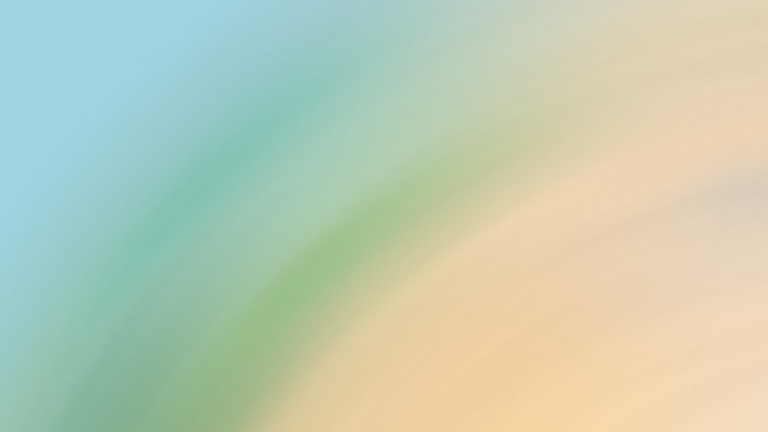
A Shadertoy shader for this background:

```glsl
// Soft pastel arcs sweeping from sky blue through green to warm peach.
// Polar coordinates around a point below the canvas turn the arcs into bands;
// each band blends three colours along its length, then glows and streaks are added.

float hash(vec2 p) {
    vec3 q = fract(p.xyx * 0.1031);
    q += dot(q, q.yzx + 33.33);
    return fract((q.x + q.y) * q.z);
}

float valueNoise(vec2 p) {
    vec2 cell = floor(p), f = fract(p);
    f = f * f * (3.0 - 2.0 * f);
    return mix(mix(hash(cell), hash(cell + vec2(1, 0)), f.x),
               mix(hash(cell + vec2(0, 1)), hash(cell + vec2(1, 1)), f.x), f.y);
}

// Fades inward from the outer to the inner radius, tinted along the arc.
vec3 band(vec3 base, vec2 arc, float inner, float outer, vec3 low, vec3 mid, vec3 high) {
    vec3 tint = mix(low, mid, smoothstep(0.5, 0.92, arc.y));
    tint = mix(tint, high, smoothstep(0.86, 1.34, arc.y));
    return mix(base, tint, 1.0 - smoothstep(inner - 0.02, outer + 0.02, arc.x));
}

// Soft elongated patch of colour lying along an arc.
vec3 glow(vec3 base, vec2 arc, vec2 center, vec2 size, vec3 tint, float strength) {
    vec2 d = (arc - center) / size;
    return mix(base, tint, strength * exp(-dot(d, d)));
}

void mainImage(out vec4 fragColor, in vec2 fragCoord) {
    vec2 p = fragCoord / iResolution.y;
    vec2 d = vec2(2.1 - p.x, p.y + 1.1);
    vec2 arc = vec2(length(d), atan(d.y, d.x));   // radius, angle from the left

    // Sky and its hazy rim
    vec3 col = vec3(0.63, 0.83, 0.89);
    col = band(col, arc, 2.48, 2.65, vec3(0.60, 0.80, 0.80), vec3(0.60, 0.79, 0.81), vec3(0.75, 0.82, 0.84));

    // Teal and green arcs, turning beige toward the upper right
    col = band(col, arc, 2.35, 2.48, vec3(0.59, 0.76, 0.68), vec3(0.55, 0.77, 0.74), vec3(0.83, 0.83, 0.78));
    col = band(col, arc, 2.20, 2.35, vec3(0.51, 0.70, 0.60), vec3(0.64, 0.80, 0.72), vec3(0.86, 0.83, 0.74));
    col = band(col, arc, 2.10, 2.20, vec3(0.52, 0.69, 0.55), vec3(0.68, 0.81, 0.70), vec3(0.88, 0.82, 0.70));
    col = band(col, arc, 2.00, 2.10, vec3(0.55, 0.69, 0.52), vec3(0.67, 0.77, 0.58), vec3(0.89, 0.82, 0.70));
    col = band(col, arc, 1.92, 2.00, vec3(0.60, 0.70, 0.52), vec3(0.76, 0.78, 0.60), vec3(0.91, 0.83, 0.71));

    // Warm sand and peach arcs
    col = band(col, arc, 1.82, 1.92, vec3(0.83, 0.77, 0.59), vec3(0.89, 0.81, 0.64), vec3(0.93, 0.83, 0.71));
    col = band(col, arc, 1.70, 1.82, vec3(0.90, 0.82, 0.64), vec3(0.93, 0.81, 0.64), vec3(0.90, 0.82, 0.72));
    col = band(col, arc, 1.55, 1.70, vec3(0.93, 0.81, 0.62), vec3(0.95, 0.81, 0.62), vec3(0.91, 0.83, 0.74));
    col = band(col, arc, 1.38, 1.55, vec3(0.97, 0.84, 0.64), vec3(0.97, 0.84, 0.64), vec3(0.95, 0.85, 0.73));
    col = band(col, arc, 1.15, 1.38, vec3(0.97, 0.84, 0.66), vec3(0.97, 0.84, 0.66), vec3(0.95, 0.86, 0.75));

    // Local accents: teal ridge, olive ridge, pale streak, grey shadow
    col = glow(col, arc, vec2(2.335, 0.77), vec2(0.06, 0.15), vec3(0.50, 0.755, 0.69), 0.8);
    col = glow(col, arc, vec2(2.02, 0.79), vec2(0.05, 0.15), vec3(0.59, 0.75, 0.52), 0.75);
    col = glow(col, arc, vec2(1.80, 1.12), vec2(0.06, 0.16), vec3(0.955, 0.84, 0.71), 0.7);
    col = glow(col, arc, vec2(1.69, 1.36), vec2(0.07, 0.09), vec3(0.84, 0.80, 0.73), 0.8);

    // Faint brushed streaks along the arcs and a fine paper grain
    float streaks = valueNoise(vec2(arc.x * 24.0, arc.y * 3.0))
                  + 0.5 * valueNoise(vec2(arc.x * 55.0, arc.y * 5.0)) - 0.75;
    float grain = valueNoise(p * 150.0) - 0.5;
    col += 0.014 * streaks * (1.0 - smoothstep(2.3, 2.6, arc.x)) + 0.008 * grain;

    fragColor = vec4(col, 1.0);
}
```
